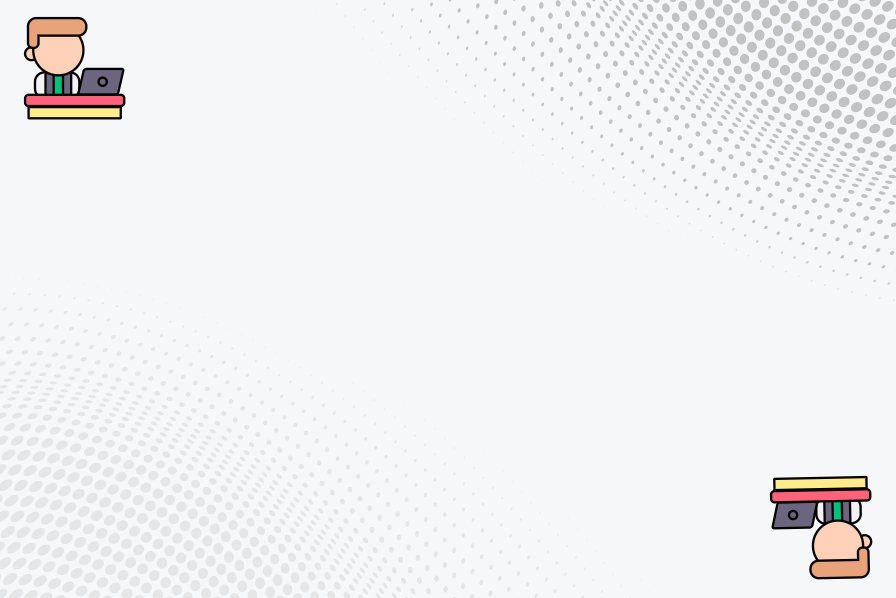
Give the GLSL for this background, as a WebGL 1 fragment shader.

```glsl
precision highp float;
uniform vec2 u_resolution;

#define BACKGROUND vec3(0.965, 0.969, 0.976)
#define INK vec3(0.02, 0.01, 0.02)
#define SKIN vec3(1.0, 0.82, 0.72)
#define HAIR vec3(0.91, 0.64, 0.48)
#define SHIRT vec3(0.95, 0.95, 0.96)
#define SLATE vec3(0.42, 0.40, 0.49)
#define TIE vec3(0.0, 0.75, 0.49)
#define DESK vec3(1.0, 0.39, 0.48)
#define DRAWER vec3(1.0, 0.93, 0.55)
#define DOT_PITCH vec2(11.5, 13.5)
#define CREST_PINCH 2.5
#define FADE_REACH 120.0

// Canvas units: 768 wide, 512 high, y pointing down
const vec2 CANVAS = vec2(768.0, 512.0);
const float PINCH_WIDTH = 20.0;

float pixelSize() {
  return CANVAS.y / u_resolution.y;
}

float coverage(float dist) {
  return clamp(0.5 - dist / pixelSize(), 0.0, 1.0);
}

float roundBox(vec2 p, vec2 halfSize, float radius) {
  vec2 q = abs(p) - halfSize + radius;
  return length(max(q, 0.0)) + min(max(q.x, q.y), 0.0) - radius;
}

// Filled shape with an ink outline straddling its edge
void paint(inout vec3 color, float dist, vec3 fill) {
  color = mix(color, INK, coverage(dist - 1.0));
  color = mix(color, fill, coverage(dist + 1.0));
}

// Dot lattice pinched along a curved crest; returns dot opacity
float waveDots(vec2 p) {
  float t = (p.x - 520.0) / 248.0;
  float crest = t * (267.0 - 107.0 * t);
  float slope = (267.0 - 214.0 * t) / 248.0;
  float side = (p.y - crest) / sqrt(1.0 + slope * slope);

  float bend = sqrt(side * side + PINCH_WIDTH * PINCH_WIDTH);
  float along = dot(p, vec2(0.85, 0.53)) / DOT_PITCH.x;
  float across = side / DOT_PITCH.y + CREST_PINCH * side / bend;
  vec2 cell = fract(vec2(along, across)) - 0.5;

  // Lattice density gives the edge softness in cell units
  float pinch = CREST_PINCH * PINCH_WIDTH * PINCH_WIDTH / (bend * bend * bend);
  vec2 density = vec2(1.0 / DOT_PITCH.x, 1.0 / DOT_PITCH.y + pinch);
  float reach = length(cell);
  float soft = 0.6 * pixelSize() * length(cell * density) / max(reach, 0.001);

  // Large dots above the crest, shrinking specks below it
  float limit = FADE_REACH + 0.25 * max(600.0 - p.x, 0.0);
  float fade = clamp(1.0 - side / limit, 0.0, 1.0);
  float radius = mix(0.26, 0.38, smoothstep(0.0, 60.0, -side)) * fade;
  float dotMask = 1.0 - smoothstep(radius - soft, radius + soft + 0.001, reach);
  return dotMask * smoothstep(0.0, 0.45, fade);
}

// Desk worker with a laptop, centred near (64, 58)
void paintWorker(inout vec3 color, vec2 p) {
  // Torso
  paint(color, roundBox(p - vec2(49.0, 73.0), vec2(19.0, 11.0), 8.0), SHIRT);
  paint(color, roundBox(p - vec2(50.0, 73.0), vec2(11.0, 11.0), 2.0), SLATE);
  paint(color, roundBox(p - vec2(50.0, 73.0), vec2(4.0, 10.0), 1.0), TIE);

  // Head and hair
  paint(color, length(p - vec2(27.0, 46.0)) - 5.5, SKIN);
  paint(color, length(p - vec2(50.0, 43.0)) - 21.5, SKIN);
  float fringe = roundBox(p - vec2(49.0, 23.0), vec2(25.0, 7.5), 7.0);
  float sideburn = roundBox(p - vec2(28.5, 30.0), vec2(4.5, 11.0), 4.0);
  paint(color, min(fringe, sideburn), HAIR);

  // Slanted laptop with a ring on its lid
  vec2 lid = p - vec2(86.5, 70.0);
  lid.x += 0.23 * lid.y;
  paint(color, roundBox(lid, vec2(17.0, 11.0), 2.0), SLATE);
  float ring = abs(length(p - vec2(88.0, 70.0)) - 3.5) - 1.0;
  color = mix(color, INK, coverage(ring));

  // Desk
  paint(color, roundBox(p - vec2(64.0, 96.5), vec2(39.5, 4.8), 0.5), DRAWER);
  paint(color, roundBox(p - vec2(64.0, 86.0), vec2(42.5, 4.8), 3.0), DESK);
}

void main() {
  vec2 p = gl_FragCoord.xy / u_resolution * CANVAS;
  p.y = CANVAS.y - p.y;
  vec3 color = BACKGROUND;

  // Dark wave at the upper right, pale turned wave at the lower left
  color = mix(color, vec3(0.76), waveDots(p));
  color = mix(color, vec3(0.90), waveDots(vec2(838.0, 500.0) - p));

  // Upright worker, then its turned and slightly tilted twin
  paintWorker(color, p);
  vec2 turned = vec2(768.0, 510.5) - p;
  turned += 0.02 * vec2(58.0 - turned.y, turned.x - 64.0);
  paintWorker(color, turned);

  gl_FragColor = vec4(color, 1.0);
}
```
